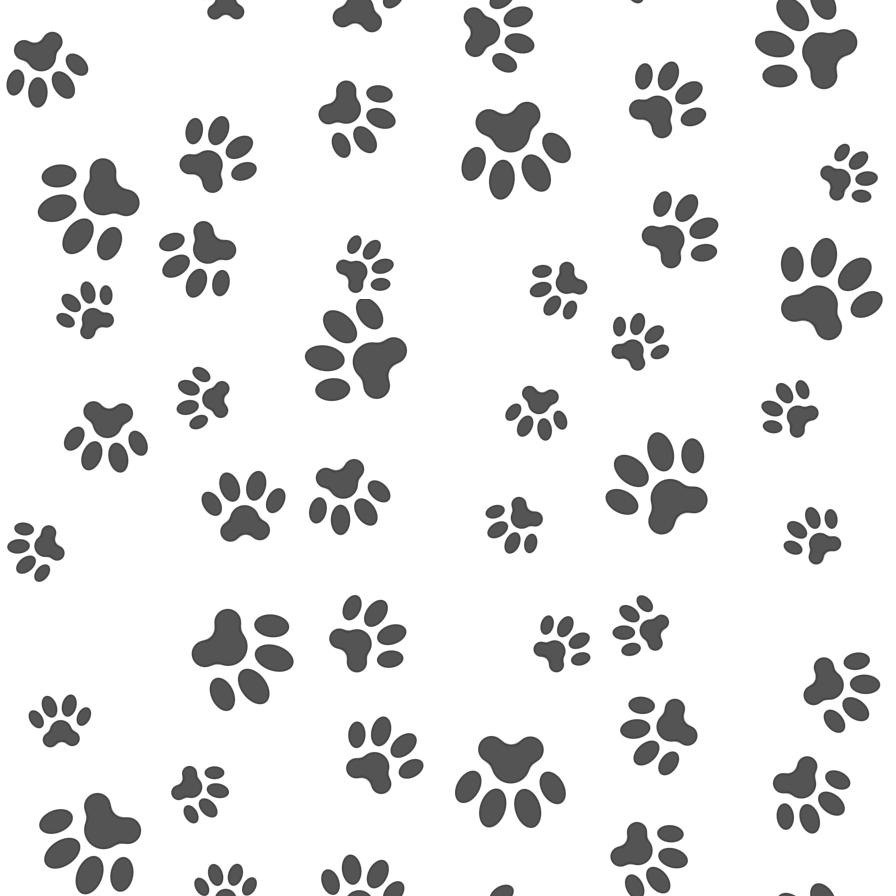
This pattern is drawn by a WebGL 2 fragment shader. Its source:

```glsl
#version 300 es
precision highp float;
// Seamless scatter of grey paw prints on white.
// Each cell of a wrapping, column-staggered grid holds one randomly turned and
// shifted print; a print never leaves its cell, so one lookup per pixel is enough.

uniform vec2 u_resolution;
out vec4 fragColor;

const vec2  GRID = vec2(6.0, 7.0);          // columns (even) and rows per tile
const float LARGE = 0.062;                  // print radii in canvas units
const float MEDIUM = 0.047;
const float SMALL = 0.035;
const float MEDIUM_SHARE = 0.6;             // share of medium among the non-large
const float COLUMN_DRIFT = 0.35;            // random vertical shift of columns
const vec3  PAPER = vec3(1.0);
const vec3  INK = vec3(0.33);
const vec3  RIM_INK = vec3(0.26);
const float RIM_WIDTH = 0.003;
const float TAU = 6.2831853;

// Integer hash: three values in 0..1 for a cell and a seed
vec3 hash3(vec2 cell, uint seed) {
    uvec3 v = uvec3(uvec2(cell), seed) * 1664525u + 1013904223u;
    v.x += v.y * v.z; v.y += v.z * v.x; v.z += v.x * v.y;
    v ^= v >> 16u;
    v.x += v.y * v.z; v.y += v.z * v.x; v.z += v.x * v.y;
    return vec3(v >> 8u) / 16777216.0;
}

float smoothMin(float a, float b, float k) {
    float h = max(k - abs(a - b), 0.0) / k;
    return min(a, b) - 0.25 * h * h * k;
}

vec2 rotate(vec2 p, float angle) {
    float c = cos(angle), s = sin(angle);
    return vec2(c * p.x - s * p.y, s * p.x + c * p.y);
}

// Approximate distance to an ellipse
float ellipse(vec2 p, vec2 radii) {
    float k = length(p / radii);
    float slope = length(p / (radii * radii));
    return k * (k - 1.0) / max(slope, 1e-4);
}

// Paw print inside the unit circle, toes pointing up, mirrored about x = 0
float paw(vec2 p) {
    p.x = abs(p.x);
    float innerToe = ellipse(rotate(p - vec2(0.315, 0.48), 0.3), vec2(0.23, 0.36));
    float outerToe = ellipse(rotate(p - vec2(0.76, 0.105), 0.52), vec2(0.205, 0.315));
    float heel = length(p - vec2(0.0, -0.315)) - 0.35;
    float lobe = length(p - vec2(0.35, -0.575)) - 0.24;
    return min(min(innerToe, outerToe), smoothMin(heel, lobe, 0.15));
}

// Large prints sit on a sparse lattice, the others are mixed at random
float printRadius(vec2 cell, float pick) {
    if (mod(cell.x + 2.0 * cell.y, 5.0) < 0.5) return LARGE;
    return pick < MEDIUM_SHARE ? MEDIUM : SMALL;
}

// Signed distance to the print of the cell around uv, in canvas units
float printDistance(vec2 uv) {
    vec2 g = uv * GRID;
    float column = floor(g.x);
    g.y += 0.5 * mod(column, 2.0) + COLUMN_DRIFT * hash3(vec2(column, 0.0), 7u).x;
    vec2 cell = mod(floor(g), GRID);
    vec2 local = (fract(g) - 0.5) / GRID;

    vec3 place = hash3(cell, 3u);
    float radius = printRadius(cell, hash3(cell, 11u).y);
    vec2 room = 0.5 / GRID - radius;
    vec2 center = room * (2.0 * place.xy - 1.0);
    return radius * paw(rotate(local - center, TAU * place.z) / radius);
}

void main() {
    vec2 uv = gl_FragCoord.xy / u_resolution;
    float pixel = 1.0 / min(u_resolution.x, u_resolution.y);
    float d = printDistance(uv);

    // Slightly darker rim, then soft coverage over the paper
    vec3 ink = mix(RIM_INK, INK, smoothstep(0.3 * RIM_WIDTH, RIM_WIDTH, -d));
    float coverage = smoothstep(-0.8 * pixel, 0.8 * pixel, -d);
    fragColor = vec4(mix(PAPER, ink, coverage), 1.0);
}
```
